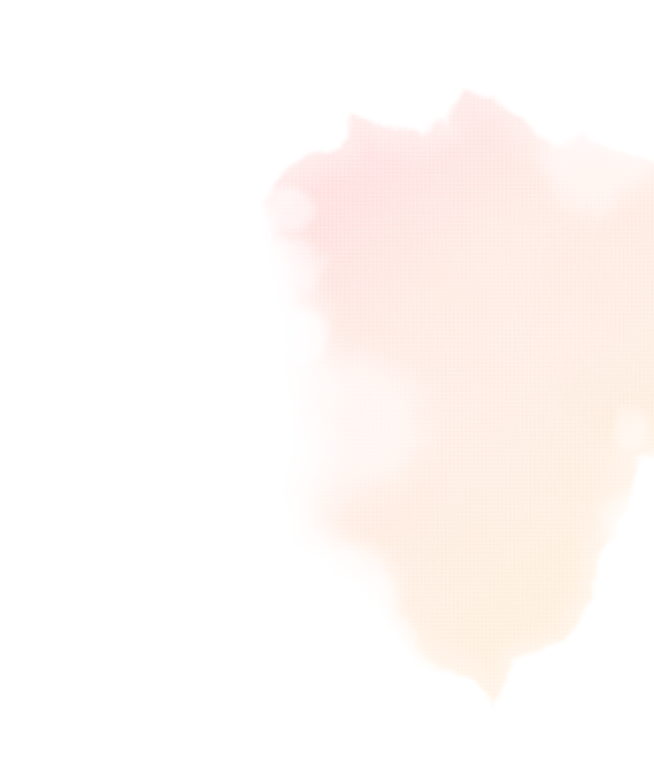
Write a Shadertoy shader that draws this background.

```glsl
const vec3 PAPER = vec3(1.0);
const vec3 PINK = vec3(0.996, 0.893, 0.888);
const vec3 BLUSH = vec3(0.998, 0.932, 0.906);
const vec3 PEACH = vec3(0.998, 0.944, 0.885);
const float CRISP_EDGE = 0.010;
const float SOFT_EDGE = 0.115;
const float EDGE_WARP = 0.030;
const float THREADS = 190.0;
const float WEAVE_DEPTH = 0.13;
const float MOTTLE_DEPTH = 0.28;

// Wash boundary, clockwise from the left tip, in units of canvas height
const int OUTLINE_COUNT = 24;
const vec2 OUTLINE[OUTLINE_COUNT] = vec2[](
    vec2(0.340, 0.734), vec2(0.377, 0.786), vec2(0.439, 0.808), vec2(0.461, 0.855),
    vec2(0.548, 0.831), vec2(0.578, 0.847), vec2(0.597, 0.885), vec2(0.639, 0.883),
    vec2(0.682, 0.847), vec2(0.717, 0.808), vec2(0.766, 0.827), vec2(1.300, 0.600),
    vec2(0.831, 0.400), vec2(0.819, 0.350), vec2(0.786, 0.266), vec2(0.779, 0.214),
    vec2(0.747, 0.166), vec2(0.671, 0.132), vec2(0.647, 0.078), vec2(0.617, 0.110),
    vec2(0.552, 0.132), vec2(0.468, 0.214), vec2(0.370, 0.286), vec2(0.353, 0.571));

// Diluted blooms: centre, radius, strength
const int BLOOM_COUNT = 8;
const vec4 BLOOMS[BLOOM_COUNT] = vec4[](
    vec4(0.386, 0.565, 0.042, 0.70), vec4(0.377, 0.727, 0.032, 0.50),
    vec4(0.390, 0.660, 0.040, 0.55), vec4(0.455, 0.450, 0.110, 0.50),
    vec4(0.460, 0.235, 0.065, 0.50), vec4(0.780, 0.795, 0.075, 0.45),
    vec4(0.820, 0.440, 0.030, 0.40), vec4(0.815, 0.325, 0.038, 0.45));

float hash(vec2 p) {
    vec3 q = fract(vec3(p.xyx) * 0.1031);
    q += dot(q, q.yzx + 33.33);
    return fract((q.x + q.y) * q.z);
}

float noise(vec2 p) {
    vec2 cell = floor(p), f = fract(p);
    f = f * f * (3.0 - 2.0 * f);
    return mix(mix(hash(cell), hash(cell + vec2(1, 0)), f.x),
               mix(hash(cell + vec2(0, 1)), hash(cell + vec2(1, 1)), f.x), f.y);
}

float fbm(vec2 p) {
    float sum = 0.0, amplitude = 0.5;
    for (int i = 0; i < 5; i++) {
        sum += amplitude * noise(p);
        p = mat2(1.6, 1.2, -1.2, 1.6) * p + 7.3;
        amplitude *= 0.5;
    }
    return sum;
}

// Signed distance to the boundary, positive inside
float washDepth(vec2 p) {
    float nearest = 10.0, side = -1.0;
    for (int i = 0; i < OUTLINE_COUNT; i++) {
        vec2 a = OUTLINE[i], b = OUTLINE[(i + 1) % OUTLINE_COUNT];
        vec2 e = b - a, w = p - a;
        vec2 offset = w - e * clamp(dot(w, e) / dot(e, e), 0.0, 1.0);
        nearest = min(nearest, dot(offset, offset));
        if ((a.y > p.y) != (b.y > p.y) && w.x < e.x * w.y / e.y) side = -side;
    }
    return side * sqrt(nearest);
}

// Crossed threads with uneven weight, faded out when too fine to resolve
float weave(vec2 p) {
    vec2 threads = sin(6.2832 * THREADS * p);
    float across = threads.y * noise(p * vec2(45.0, THREADS));
    float along = threads.x * noise(p * vec2(THREADS, 45.0));
    float resolved = smoothstep(1.5, 3.0, iResolution.y / THREADS);
    return (across + along) * resolved;
}

void mainImage(out vec4 fragColor, in vec2 fragCoord) {
    vec2 p = fragCoord / iResolution.y;
    vec2 warp = vec2(fbm(p * 22.0), fbm(p * 22.0 + 40.0)) - 0.48;
    vec2 warped = p + EDGE_WARP * warp;

    // Crisp at the top and right, dissolving at the left
    float dissolve = smoothstep(0.60, 0.42, p.x) * smoothstep(0.76, 0.58, p.y);
    float softness = mix(CRISP_EDGE, SOFT_EDGE, dissolve);
    float depth = washDepth(warped);
    float pigment = smoothstep(-0.003, softness, depth);
    pigment *= mix(0.68, 1.0, smoothstep(0.0, 0.055, depth));

    // Pale water blooms
    for (int i = 0; i < BLOOM_COUNT; i++) {
        vec4 bloom = BLOOMS[i];
        float d = length(warped - bloom.xy) / bloom.z;
        pigment *= 1.0 - bloom.w * smoothstep(1.2, 0.5, d);
    }

    // Mottling and cloth grain
    float mottle = fbm(p * 9.0 + 13.0) - 0.48;
    float grain = noise(p * 260.0) - 0.5;
    pigment *= 1.0 + MOTTLE_DEPTH * mottle + WEAVE_DEPTH * (weave(p) + 0.5 * grain);

    // Pink at the upper left through blush to peach at the lower right
    float warmth = 0.95 * (p.x - 0.40) + 1.1 * (0.85 - p.y) + 0.15 * mottle;
    vec3 tint = mix(PINK, BLUSH, smoothstep(0.10, 0.48, warmth));
    tint = mix(tint, PEACH, smoothstep(0.48, 1.05, warmth));

    fragColor = vec4(mix(PAPER, tint, clamp(pigment, 0.0, 1.2)), 1.0);
}
```
